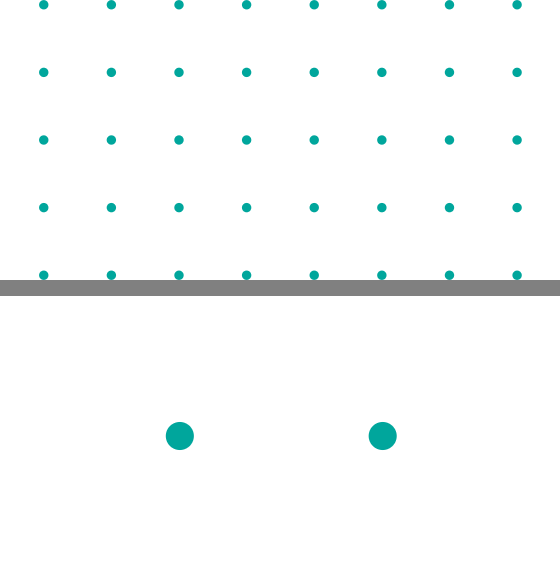
Top: the whole. Bottom: its middle third, enlarged.
Write a Shadertoy shader that draws this pattern.

```glsl
// Sparse square grid of small teal dots on white, eight across and five down.

const vec3 PAPER = vec3(1.0);
const vec3 TEAL = vec3(0.0, 0.65, 0.612);

// Lengths are fractions of the canvas height.
const float SPACING = 0.2415;
const float DOT_RADIUS = 0.0167;
const vec2 GRID_CENTRE = vec2(1.0015, 0.5);

// Offset from the nearest grid point.
vec2 repeatCell(vec2 p, float spacing) {
    return (fract(p / spacing + 0.5) - 0.5) * spacing;
}

float circleDistance(vec2 p, float radius) {
    return length(p) - radius;
}

// Antialiased coverage from a signed distance.
float coverage(float dist, float pixel) {
    return clamp(0.5 - dist / pixel, 0.0, 1.0);
}

void mainImage(out vec4 fragColor, in vec2 fragCoord) {
    float pixel = 1.0 / iResolution.y;
    vec2 p = fragCoord * pixel - GRID_CENTRE;

    // Columns straddle the centre; the middle row passes through it.
    vec2 cell = repeatCell(p + vec2(0.5 * SPACING, 0.0), SPACING);

    float dots = coverage(circleDistance(cell, DOT_RADIUS), pixel);
    fragColor = vec4(mix(PAPER, TEAL, dots), 1.0);
}
```
